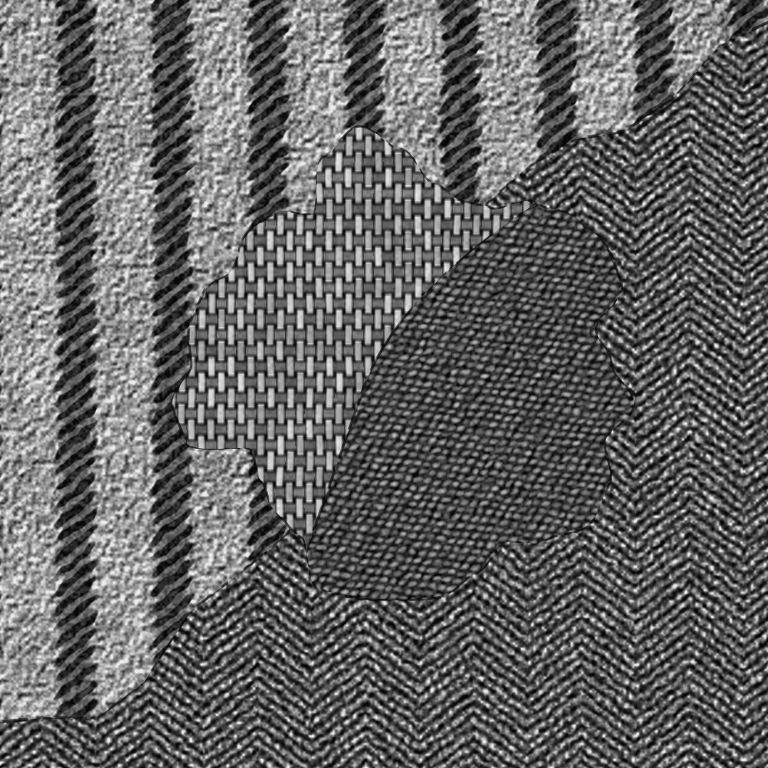
Give the GLSL for this texture, as a Shadertoy shader.

```glsl
// Four grey woven fabrics: striped wool, herringbone, and a lobed two-part patch.

const float TAU = 6.2831853;
const vec2  PATCH_CENTER = vec2(0.521, 0.525);
const float STRIPE_X = 0.099;        // center of the first dark stripe
const float STRIPE_PITCH = 0.1252;
const float STRIPE_HALF = 0.018;
const float TWILL_PITCH = 0.0225;
const float PEAK_X = 0.898;          // a herringbone spine
const float CHEVRON_PITCH = 0.1406;
const float CHEVRON_ROW = 0.0156;
const vec2  BASKET_CELL = vec2(0.0128, 0.0205);
const vec2  CANVAS_CELL = vec2(0.0125, 0.0105);
const float CANVAS_TILT = -0.13;
const float SEAM_WIDTH = 0.0016;

// Patch radius at even angles, counterclockwise from the right
const int LOBES = 36;
const float LOBE_RADIUS[LOBES] = float[LOBES](
    .276, .259, .307, .310, .297, .275, .236, .228, .241,
    .281, .315, .289, .228, .257, .263, .251, .273, .279,
    .272, .301, .296, .224, .236, .251, .259, .310, .309,
    .306, .307, .289, .268, .298, .323, .314, .285, .309);

// Height of the border between wool and herringbone, left to right
const int STEPS = 17;
const float BORDER_HEIGHT[STEPS] = float[STEPS](
    .060, .066, .064, .112, .206, .254, .306, .400, .505,
    .620, .727, .783, .819, .829, .870, .941, .971);

float hash(vec2 p) {
    vec3 q = fract(p.xyx * 0.1031);
    q += dot(q, q.yzx + 33.33);
    return fract((q.x + q.y) * q.z);
}

float noise(vec2 p) {
    vec2 i = floor(p), f = fract(p);
    f = f * f * (3.0 - 2.0 * f);
    return mix(mix(hash(i), hash(i + vec2(1, 0)), f.x),
               mix(hash(i + vec2(0, 1)), hash(i + vec2(1, 1)), f.x), f.y);
}

// Fibre relief lit from the upper left, centered on zero
float relief(vec2 p) {
    return noise(p) - noise(p + vec2(0.5, -0.6));
}

// Signed distance to a center line repeated at a pitch
float repeatAround(float x, float center, float pitch) {
    return (fract((x - center) / pitch + 0.5) - 0.5) * pitch;
}

float stripedWool(vec2 p) {
    float grain = noise(p * 310.0) - 0.5;
    float wool = 0.60 + 0.55 * relief(p * 165.0) + 0.34 * grain
               + 0.14 * (noise(p * 28.0) - 0.5);
    float sx = repeatAround(p.x, STRIPE_X, STRIPE_PITCH);
    float wobble = noise(p * 75.0) - 0.5;
    float stroke = 0.5 + 0.5 * cos(TAU * (p.y - 0.8 * sx) / TWILL_PITCH + 2.0 * wobble);
    float edge = abs(sx) - STRIPE_HALF - 0.009 * stroke - 0.007 * wobble;
    float dark = mix(0.39, 0.12, smoothstep(0.2, 0.7, stroke))
               + 0.22 * grain + 0.16 * relief(p * 150.0);
    return mix(dark, wool, smoothstep(-0.004, 0.004, edge));
}

float herringbone(vec2 p) {
    float fold = abs(repeatAround(p.x, PEAK_X, CHEVRON_PITCH));
    float phase = (p.y + 0.75 * fold) / CHEVRON_ROW + 0.35 * (noise(p * 90.0) - 0.5);
    float rib = 0.5 + 0.5 * cos(TAU * phase);
    float thread = 0.5 + 0.5 * cos(TAU * (fold / 0.0098 - 0.5 * phase));
    float stitch = rib * (0.55 + 0.45 * thread);
    float grain = noise(p * 290.0);
    return 0.07 + stitch * (0.32 + 0.48 * grain) + 0.18 * grain * grain
         + 0.22 * relief(p * 180.0);
}

float basketWeave(vec2 p) {
    p.x += 0.0025 * (noise(p * 22.0) - 0.5);
    vec2 g = p / BASKET_CELL;
    vec2 cell = floor(g), f = fract(g) - 0.5;
    float over = 0.5 + 0.5 * cos(TAU * 0.5 * (g.y - 0.5 + mod(cell.x, 2.0)));
    float warp = smoothstep(0.47, 0.16, abs(f.x)) * smoothstep(0.12, 0.5, over);
    float weft = smoothstep(0.42, 0.12, abs(f.y)) * (1.0 - 0.45 * over);
    float tint = 0.85 + 0.3 * hash(cell);
    float tone = mix(0.07 + 0.36 * weft, 0.73 - 0.15 * f.x, warp) * tint;
    return tone + 0.12 * (noise(p * 240.0) - 0.5);
}

float fineCanvas(vec2 p) {
    vec2 g = vec2(p.x, p.y - CANVAS_TILT * p.x) / CANVAS_CELL;
    g += 0.35 * (vec2(noise(p * 70.0), noise(p * 70.0 + 41.0)) - 0.5);
    g.x += 0.5 * floor(g.y);
    vec2 f = fract(g) - 0.5;
    f.y -= 0.35 * f.x;
    float knot = smoothstep(0.62, 0.08, length(f * vec2(0.95, 1.25)));
    float tint = 0.75 + 0.5 * hash(floor(g));
    return 0.15 + 0.39 * knot * tint + 0.20 * relief(p * 170.0)
         + 0.16 * (noise(p * 300.0) - 0.5);
}

float patchDistance(vec2 p) {
    vec2 d = p - PATCH_CENTER;
    float a = fract(atan(d.y, d.x) / TAU) * float(LOBES);
    int i = int(a) % LOBES;
    float r = mix(LOBE_RADIUS[i], LOBE_RADIUS[(i + 1) % LOBES], smoothstep(0.0, 1.0, fract(a)));
    return length(d) - r;
}

float borderDistance(vec2 p) {
    float s = clamp(p.x, 0.0, 0.9999) * float(STEPS - 1);
    int i = int(s);
    return 0.75 * (p.y - mix(BORDER_HEIGHT[i], BORDER_HEIGHT[i + 1], fract(s)));
}

// Positive on the fine canvas side of the curved inner seam
float seamDistance(vec2 p) {
    float d = p.y - 0.4935, bend = max(d, 0.0);
    return 0.85 * (p.x - 0.473 - 0.35 * d - 2.4 * bend * bend);
}

void mainImage(out vec4 fragColor, in vec2 fragCoord) {
    vec2 p = fragCoord / iResolution.xy;
    float aa = 0.7 / iResolution.y;
    float outer = patchDistance(p), border = borderDistance(p), seam = seamDistance(p);

    // Lay the fabrics over each other
    float ground = mix(herringbone(p), stripedWool(p), smoothstep(-aa, aa, border));
    float inlay = mix(basketWeave(p), fineCanvas(p), smoothstep(-aa, aa, seam));
    float tone = mix(inlay, ground, smoothstep(-aa, aa, outer));

    // Broken dark line along the cuts
    float cut = min(abs(outer), outer < 0.0 ? abs(seam) : abs(border));
    float dash = smoothstep(0.25, 0.6, noise(p * 130.0));
    tone *= 1.0 - 0.65 * dash * smoothstep(SEAM_WIDTH + aa, SEAM_WIDTH - aa, cut);

    fragColor = vec4(vec3(clamp(tone, 0.03, 0.92)), 1.0);
}
```
